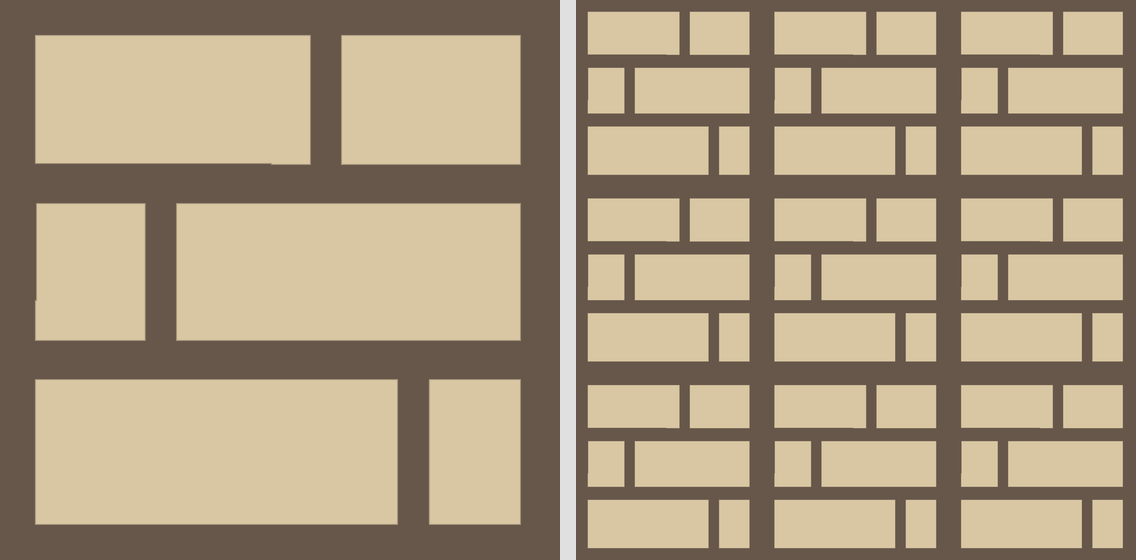
Left: one tile. Right: repeated 3 by 3.
Write a three.js fragment shader that draws this pattern.

```glsl
// Three courses of pale rectangular blocks in a wide dark surround, each
// course split once at its own place. Blocks are box distances joined in a
// loop, two shallow chips are cut away, and a thin rim traces the edges.
varying vec2 vUv;

const vec3 BLOCK = vec3(0.85, 0.78, 0.64);
const vec3 GROUT = vec3(0.40, 0.34, 0.29);
const vec3 RIM = vec3(0.64, 0.57, 0.47);

const float LEFT = 0.0628;
const float RIGHT = 0.9295;
const float HALF_JOINT = 0.028;
const float HALF_RIM = 0.0008;
const float SOFT = 0.0006;

// Signed distance to a box given by its lower left and upper right corners.
float boxDistance(vec2 p, vec2 low, vec2 high) {
  vec2 d = abs(p - 0.5 * (low + high)) - 0.5 * (high - low);
  return length(max(d, 0.0)) + min(max(d.x, d.y), 0.0);
}

// Two blocks side by side, parted by an upright joint.
float courseDistance(vec2 p, float bottom, float top, float split) {
  float first = boxDistance(p, vec2(LEFT, bottom), vec2(split - HALF_JOINT, top));
  float second = boxDistance(p, vec2(split + HALF_JOINT, bottom), vec2(RIGHT, top));
  return min(first, second);
}

float cutAway(float shape, float cutter) {
  return max(shape, -cutter);
}

float blocksDistance(vec2 p) {
  // Courses run from the lowest to the highest.
  vec3 bottoms = vec3(0.0638, 0.3919, 0.7060);
  vec3 tops = vec3(0.3219, 0.6364, 0.9372);
  vec3 splits = vec3(0.7383, 0.2871, 0.5820);
  float d = 1.0;
  for (int i = 0; i < 3; i++) {
    d = min(d, courseDistance(p, bottoms[i], tops[i], splits[i]));
  }
  // Shallow chips: under the upper left block, and beside the middle one.
  d = cutAway(d, boxDistance(p, vec2(0.02, 0.68), vec2(0.4844, 0.7083)));
  d = cutAway(d, boxDistance(p, vec2(0.02, 0.4635), vec2(0.0654, 0.67)));
  return d;
}

void main() {
  float d = blocksDistance(fract(vUv));
  // From the block, through the rim, out to the surround.
  vec3 color = mix(BLOCK, RIM, smoothstep(-SOFT, SOFT, d + HALF_RIM));
  color = mix(color, GROUT, smoothstep(-SOFT, SOFT, d - HALF_RIM));
  gl_FragColor = vec4(color, 1.0);
}
```
